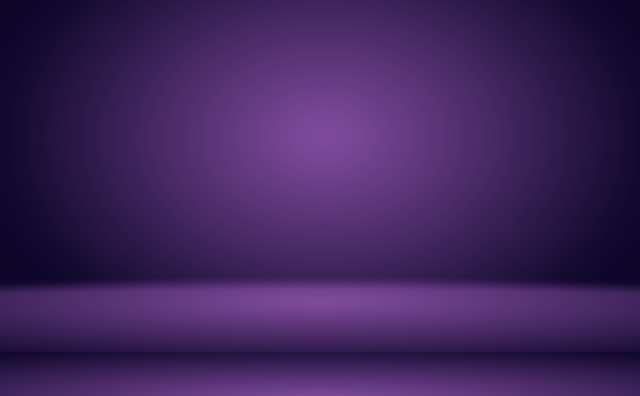
Reproduce this background procedurally as a Shadertoy shader.

```glsl
// An empty violet studio: a spotlit wall above a glossy stepped floor.
// Each surface is one elliptical pool of light, mapped to a shared
// indigo-to-violet ramp and joined by soft horizontal edges.

// Linear falloff from 1 at the center to 0 at the ellipse rim,
// with the peak rounded off a little.
float lightPool(vec2 p, vec2 center, vec2 radius) {
    vec2 q = (p - center) / radius;
    return 1.02 - sqrt(dot(q, q) + 0.003);
}

// Eases the dark end so that the pools have no visible rim.
float softFloor(float t) {
    return 0.5 * (t + sqrt(t * t + 0.006));
}

vec3 violetRamp(float t) {
    vec3 indigo = vec3(0.045, 0.018, 0.155);
    vec3 violet = vec3(0.51, 0.30, 0.625);
    return mix(indigo, violet, clamp(t, 0.0, 1.0));
}

void mainImage(out vec4 fragColor, in vec2 fragCoord) {
    vec2 uv = fragCoord / iResolution.xy;
    float side = 2.0 * uv.x - 1.0;

    // Light on the wall, the floor and the front step
    float wall = softFloor(lightPool(uv, vec2(0.507, 0.655), vec2(0.51, 0.575)));
    float ground = softFloor(lightPool(uv, vec2(0.5, 0.24), vec2(0.88, 0.18)));
    float step1 = softFloor(lightPool(uv, vec2(0.5, -0.01), vec2(0.85, 0.143)));

    // The horizon sinks slightly toward both sides
    float horizon = 0.286 - 0.014 * side * side;
    float light = mix(wall, ground, smoothstep(0.021, -0.021, uv.y - horizon));

    // Crisp lip of the front step
    light = mix(light, step1, smoothstep(0.003, -0.003, uv.y - 0.111));

    fragColor = vec4(violetRamp(light), 1.0);
}
```
